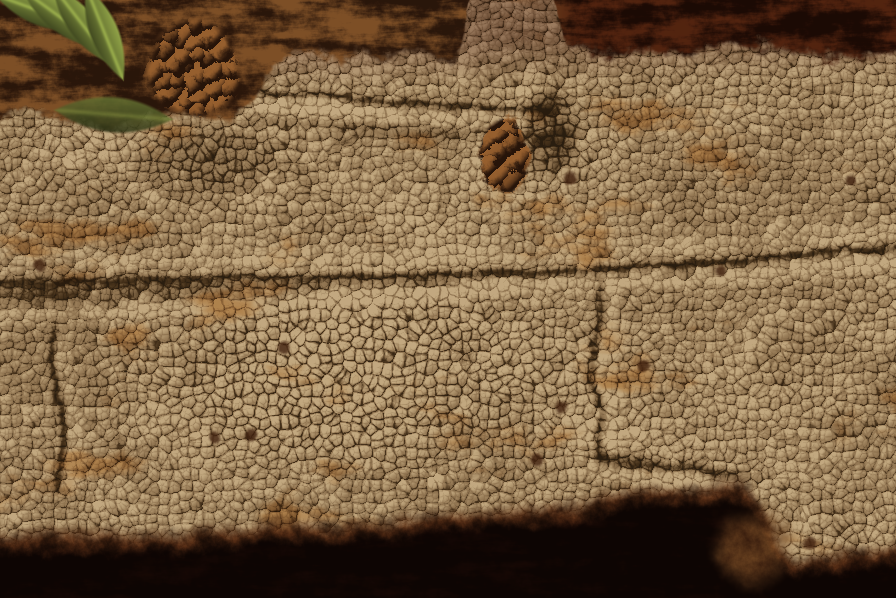
Give the GLSL for this texture, as a WebGL 2 fragment shader.

```glsl
#version 300 es
precision highp float;
uniform vec2 u_resolution;
out vec4 outColor;

const vec3 PALE = vec3(0.76, 0.66, 0.50);
const vec3 TAN = vec3(0.57, 0.46, 0.32);
const vec3 GAP = vec3(0.27, 0.19, 0.10);
const vec3 RUST = vec3(0.49, 0.31, 0.15);
const vec3 BARK = vec3(0.25, 0.13, 0.06);
const vec3 VOID = vec3(0.05, 0.018, 0.01);
const vec3 LEAF = vec3(0.55, 0.62, 0.27);
const vec2 LIGHT = vec2(-0.5, 0.8);
const float GRAINS = 56.0; // per canvas height
const float RELIEF = 0.36;
const float GAP_DEPTH = 0.42;

vec2 hash(vec2 c) {
  return fract(sin(vec2(dot(c, vec2(127.1, 311.7)), dot(c, vec2(269.5, 183.3)))) * 43758.5);
}

// Cellular noise: offset from centre (xy), border distance (z), id (w)
vec4 cells(vec2 p) {
  vec4 cell = vec4(0.0);
  float first = 9.0, second = 9.0;
  for (int k = 0; k < 9; k++) {
    vec2 c = floor(p) + vec2(k % 3 - 1, k / 3 - 1);
    vec2 r = p - c - 0.1 - 0.8 * hash(c);
    float d = length(r);
    second = min(second, max(first, d));
    if (d < first) { first = d; cell = vec4(r, 0.0, hash(c + 17.0).x); }
  }
  cell.z = second - first;
  return cell;
}

// Layered, rotated sines, about -1 to 1
float waves(vec2 p) {
  float sum = 0.0, amp = 0.55;
  for (int i = 0; i < 5; i++) {
    sum += amp * sin(p.x + 1.3 * sin(p.y * 0.8)) * cos(p.y + 1.1 * sin(p.x * 0.7));
    p = mat2(1.6, 1.2, -1.2, 1.6) * p + 1.7;
    amp *= 0.6;
  }
  return sum;
}

float blob(vec2 p, vec2 centre, vec2 radius) {
  return 1.0 - smoothstep(0.35, 1.0, length((p - centre) / radius));
}

float span(float x, float a, float b) {
  return smoothstep(a - 0.02, a + 0.02, x) * (1.0 - smoothstep(b - 0.02, b + 0.02, x));
}

float seam(float d, float width) { return exp(-d * d / (width * width)); }

// Dark crack with a lit lip beside it
float crack(float d, float width) {
  return 0.2 * seam(d - 0.021, 0.014) - 0.5 * seam(d, width);
}

// Pointed leaf: shade (x), coverage (y)
vec2 leaf(vec2 p, vec2 centre, float angle, vec2 size) {
  float c = cos(angle), s = sin(angle);
  vec2 q = mat2(c, -s, s, c) * (p - centre) / size;
  float d = abs(q.y) - 1.0 + q.x * q.x;
  return vec2(0.75 + 0.3 * q.y + 0.3 * seam(q.y, 0.15), 1.0 - smoothstep(-0.15, 0.1, d));
}

void main() {
  vec2 p = gl_FragCoord.xy / u_resolution.y;
  float broad = waves(p * 6.0), mid = waves(p * 19.0 + 4.0), fine = waves(p * 70.0);
  float wobble = 0.006 * mid + 0.003 * fine;

  // Granular crust
  vec2 bent = GRAINS * (p + 0.006 * vec2(mid, waves(p * 21.0 + 9.0)));
  vec4 grain = cells(bent), crumb = cells(bent * 1.9 + 5.0), nodule = cells(bent * 0.5 + 31.0);
  float rough = 0.75 + 0.3 * broad + 0.5 * blob(p, vec2(0.6, 0.37), vec2(0.55, 0.2));
  float tone = 0.58 + rough * (GAP_DEPTH * smoothstep(0.0, 0.32, grain.z) - 0.3);
  tone += RELIEF * dot(grain.xy, LIGHT) + 0.12 * (grain.w - 0.5);
  tone += 0.13 * smoothstep(0.0, 0.4, crumb.z) - 0.08 + 0.1 * dot(crumb.xy, LIGHT);
  tone += step(0.82, nodule.w) * smoothstep(0.1, 0.4, nodule.z) * (0.1 + 0.35 * dot(nodule.xy, LIGHT));
  tone += 0.1 * broad + 0.09 * mid + 0.03 * fine;

  // Long groove and upper ridge
  float groove = p.y - 0.515 - 0.012 * p.x - 0.022 * p.x * p.x - wobble;
  float width = mix(0.022, 0.006, smoothstep(0.1, 1.0, p.x));
  tone -= 0.28 * seam(groove, width) + 0.32 * seam(groove - 0.6 * width, 0.006);
  tone += 0.22 * seam(groove + width + 0.018, 0.014) + 0.14 * seam(groove - width - 0.025, 0.02);
  float ridge = 0.87 - 0.06 * p.x + wobble - p.y;
  tone += span(p.x, 0.42, 0.92) * (crack(ridge, 0.006) - 0.2 * seam(ridge - 0.047, 0.01));

  // Upright cracks, a short step and cast shadows
  float left = p.x - 0.092 - 0.02 * waves(vec2(p.y * 12.0, 2.0));
  float right = p.x - 0.995 - 0.02 * waves(vec2(p.y * 11.0, 5.0));
  tone += span(p.y, 0.18, 0.45) * crack(left, 0.006) + span(p.y, 0.24, 0.53) * crack(right, 0.007);
  tone += span(p.x, 0.99, 1.24) * crack(0.365 - 0.13 * p.x + wobble - p.y, 0.01);
  tone -= 0.28 * blob(p, vec2(0.37, 0.73), vec2(0.17, 0.08)) + 0.6 * blob(p, vec2(0.92, 0.78), vec2(0.06, 0.09));

  // Crust colour, stains and specks
  vec3 color = mix(GAP * 0.6, GAP, smoothstep(-0.2, 0.15, tone));
  color = mix(color, TAN, smoothstep(0.1, 0.52, tone));
  color = mix(color, PALE, smoothstep(0.48, 0.92, tone));
  color *= mix(vec3(1.0), vec3(0.9, 0.77, 0.6), smoothstep(0.35, 0.9, waves(p * vec2(8.0, 17.0) + 11.0)));
  color *= mix(vec3(1.0), vec3(0.8, 0.73, 0.74), smoothstep(0.83, 0.93, p.y - 0.02 * p.x + wobble));
  vec4 speck = cells(p * 8.0 + 2.0);
  color = mix(color, BARK, step(0.82, speck.w) * (0.8 - 0.8 * smoothstep(0.04, 0.11, length(speck.xy) + 0.03 * fine)));

  // Bare bark along the top
  float edge = mix(0.8, 0.91, smoothstep(0.38, 0.48, p.x)) + 0.14 * span(p.x, 0.78, 0.93);
  float streak = waves(p * vec2(12.0, 60.0)) + 0.5 * fine;
  vec3 bark = mix(BARK * 0.65, RUST, smoothstep(-0.5, 0.75, streak + 0.3 * broad));
  bark *= mix(vec3(1.0), vec3(0.66, 0.45, 0.4), smoothstep(0.85, 0.98, p.x));
  color = mix(color, bark, smoothstep(-0.008, 0.012, p.y - edge + 0.025 * mid + 0.008 * fine));

  // Dark hollow under the lower rim, with a splinter
  float rim = 0.092 + 0.06 * p.x * p.x - 0.155 * smoothstep(1.23, 1.34, p.x);
  float above = p.y - rim + 2.0 * wobble;
  color = mix(BARK * (1.1 + 0.5 * fine), color, smoothstep(-0.005, 0.03, above));
  color = mix(VOID * (1.0 + 0.7 * max(0.0, streak)), color, smoothstep(-0.025, 0.006, above));
  color = mix(color, mix(BARK, RUST, 0.5 + 0.5 * fine), 0.85 * blob(p + 0.012 * mid, vec2(1.26, 0.085), vec2(0.08)));

  // Crumpled debris and leaves
  vec4 fold = cells(p * 38.0 + 0.5 * fine);
  vec3 husk = mix(BARK * 0.6, RUST * 1.2, smoothstep(-0.3, 0.5, dot(fold.xy, LIGHT) + 0.4 * fold.z));
  float debris = max(blob(p + 0.01 * mid, vec2(0.325, 0.885), vec2(0.1)), blob(p + 0.01 * fine, vec2(0.845, 0.74), vec2(0.05, 0.08)));
  color = mix(color, husk, smoothstep(0.1, 0.4, debris));
  for (float k = 0.0; k < 4.0; k++) {
    vec2 blade = leaf(p, vec2(0.07 + 0.035 * k, 0.98 - 0.012 * k), -0.35 - 0.28 * k, vec2(0.085, 0.024));
    color = mix(color, LEAF * blade.x, blade.y);
  }
  vec2 fallen = leaf(p, vec2(0.19, 0.808), -0.08, vec2(0.1, 0.03));
  outColor = vec4(mix(color, LEAF * 0.7 * fallen.x, 0.85 * fallen.y), 1.0);
}
```
